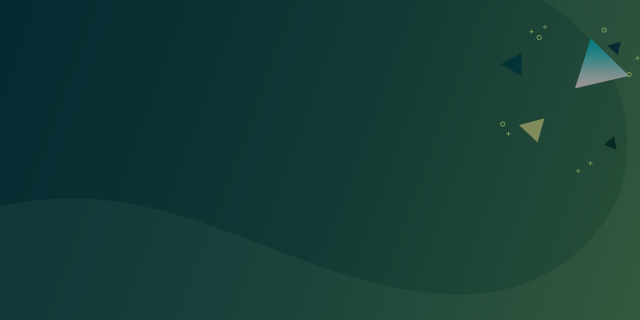
Reproduce this background procedurally as a Shadertoy shader.

```glsl
// Dark teal-to-green gradient with a large soft-toned blob, floating triangles and small rings and plus signs.

#define SLOPE_DIR vec2(0.94, -0.34)    // direction of the base gradient
#define LOBE_CENTER vec2(1.445, 0.544) // centre of the blob's round end
#define WAVE_LEVEL 0.230
#define WAVE_HEIGHT 0.150
#define VEIL_STRENGTH 0.045            // lightening outside the blob
#define RING_RADIUS 0.0062
#define PLUS_SIZE 0.0060
#define STROKE 0.0016                  // half width of small strokes

const float PI = 3.14159;
const vec3 NIGHT = vec3(0.012, 0.165, 0.190);
const vec3 PINE = vec3(0.065, 0.222, 0.205);
const vec3 MOSS = vec3(0.165, 0.315, 0.220);
const vec3 VEIL = vec3(0.95, 1.0, 0.75);
const vec3 LIME = vec3(0.50, 0.62, 0.36);

// Coverage of a signed distance, smoothed over one pixel
float cover(float d) {
    return clamp(0.5 - d * iResolution.y, 0.0, 1.0);
}

// Distance to the line a-b, positive on its left
float sideOf(vec2 p, vec2 a, vec2 b) {
    vec2 e = normalize(b - a);
    return dot(p - a, vec2(-e.y, e.x));
}

// Triangle with its corners in clockwise order
float triangle(vec2 p, vec2 a, vec2 b, vec2 c) {
    return cover(max(sideOf(p, a, b), max(sideOf(p, b, c), sideOf(p, c, a))));
}

float ring(vec2 p) {
    return cover(abs(length(p) - RING_RADIUS) - STROKE);
}

float plusSign(vec2 p) {
    p = abs(p);
    return cover(max(max(p.x, p.y) - PLUS_SIZE, min(p.x, p.y) - STROKE));
}

// Wavy lower edge on the left joined to an elliptic lobe on the right
float blob(vec2 p) {
    vec2 q = p - LOBE_CENTER;
    if (q.x < 0.0) {
        float phase = PI * (p.x - 0.221) / 1.224;
        float slope = WAVE_HEIGHT * PI / 1.224 * sin(phase);
        float edge = WAVE_LEVEL + WAVE_HEIGHT * cos(phase);
        return (edge - p.y) / sqrt(1.0 + slope * slope);
    }
    vec2 radii = vec2(0.516, q.y < 0.0 ? LOBE_CENTER.y - WAVE_LEVEL + WAVE_HEIGHT : 0.521);
    float k = length(q / radii);
    return k * (k - 1.0) / max(length(q / (radii * radii)), 1e-4);
}

vec3 background(vec2 p) {
    float t = dot(p - vec2(0.0, 1.0), SLOPE_DIR);
    vec3 color = mix(NIGHT, PINE, clamp(t / 1.1, 0.0, 1.0));
    color = mix(color, MOSS, clamp((t - 1.1) / 1.12, 0.0, 1.0));
    return mix(color, VEIL, VEIL_STRENGTH * (1.0 - cover(blob(p))));
}

vec3 addTriangles(vec3 color, vec2 p) {
    // Large triangle fading from teal to warm grey
    vec3 fade = mix(vec3(0.60, 0.58, 0.58), vec3(0.03, 0.49, 0.50), smoothstep(0.72, 0.88, p.y));
    color = mix(color, fade, triangle(p, vec2(1.846, 0.880), vec2(1.966, 0.763), vec2(1.797, 0.724)));
    // Small flat triangles
    color = mix(color, vec3(0.01, 0.20, 0.21),
        triangle(p, vec2(1.565, 0.799), vec2(1.630, 0.834), vec2(1.630, 0.763)));
    color = mix(color, vec3(0.03, 0.17, 0.20),
        triangle(p, vec2(1.898, 0.857), vec2(1.940, 0.870), vec2(1.930, 0.828)));
    color = mix(color, vec3(0.50, 0.55, 0.36),
        triangle(p, vec2(1.622, 0.609), vec2(1.701, 0.630), vec2(1.680, 0.555)));
    return mix(color, vec3(0.03, 0.16, 0.13),
        triangle(p, vec2(1.888, 0.547), vec2(1.919, 0.576), vec2(1.927, 0.531)));
}

vec3 addOrnaments(vec3 color, vec2 p) {
    vec2 rings[4] = vec2[4](vec2(1.685, 0.883), vec2(1.888, 0.906),
                            vec2(1.966, 0.767), vec2(1.571, 0.612));
    vec2 pluses[6] = vec2[6](vec2(1.661, 0.901), vec2(1.703, 0.916), vec2(1.992, 0.818),
                             vec2(1.589, 0.582), vec2(1.807, 0.466), vec2(1.845, 0.490));
    float mask = 0.0;
    for (int i = 0; i < 4; i++) mask = max(mask, ring(p - rings[i]));
    for (int i = 0; i < 6; i++) mask = max(mask, plusSign(p - pluses[i]));
    return mix(color, LIME, 0.9 * mask);
}

void mainImage(out vec4 fragColor, in vec2 fragCoord) {
    vec2 p = fragCoord / iResolution.y;
    p.x *= 2.0 * iResolution.y / iResolution.x; // keep the layout across the full width
    vec3 color = background(p);
    color = addTriangles(color, p);
    color = addOrnaments(color, p);
    fragColor = vec4(color, 1.0);
}
```
